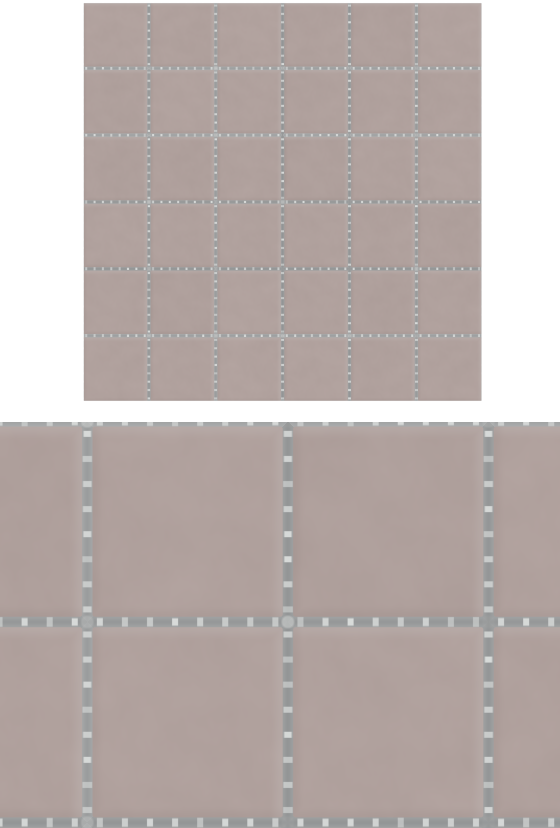
Top, the full canvas; bottom, a detail of the centre.
Write a Shadertoy shader that draws this texture.

```glsl
// A square sheet of 6 x 6 matte mosaic tiles on white, joined by grey mesh strips.
// One repeated cell gives each tile by a box distance; pale threads cross the joints
// at a regular step. Hashes and layered sines give slight wear.

#define TILES 6.0
#define PITCH 0.1647                 // tile step, in canvas heights
#define JOINT 0.052                  // joint width, in tile steps
#define THREADS 8.0                  // pale threads per tile side
#define CENTER vec2(0.0065, 0.0025)  // sheet centre from canvas centre
#define WEAR 0.010                   // strength of the tile mottling
#define TILE_COLOR vec3(0.690, 0.630, 0.615)
#define EDGE_LIGHT vec3(0.745, 0.710, 0.700)
#define JOINT_COLOR vec3(0.595, 0.603, 0.605)
#define THREAD_COLOR vec3(0.850, 0.860, 0.855)

float hash(vec2 p) {
    return fract(sin(dot(p, vec2(127.1, 311.7))) * 4375.85);
}

// Distance to a box with slightly rounded corners
float boxDistance(vec2 p, float halfSize, float radius) {
    vec2 d = abs(p) - halfSize + radius;
    return length(max(d, 0.0)) + min(max(d.x, d.y), 0.0) - radius;
}

// Coverage inside a shape, smoothed over about one pixel
float coverage(float d, float pixel) {
    return smoothstep(0.75 * pixel, -0.75 * pixel, d);
}

// Soft cloudiness from sines bent by one another
float mottle(vec2 p) {
    float sum = 0.0, amp = 0.5;
    for (int i = 0; i < 4; i++) {
        sum += amp * sin(p.x + 1.7 * sin(p.y)) * sin(p.y + 1.3 * sin(p.x * 0.8));
        p = mat2(1.5, 1.1, -1.1, 1.5) * p + 2.3;
        amp *= 0.6;
    }
    return sum;
}

vec3 tileColor(vec2 local, vec2 cell) {
    float seed = hash(cell);
    vec3 color = TILE_COLOR + (seed - 0.5) * 0.010;
    color += WEAR * mottle(local * 7.0 + seed * 40.0);

    // Faint sheen at the upper and right rims, shade at the lower and left
    float rim = 0.5 - 0.5 * JOINT;
    vec2 lit = smoothstep(rim - 0.07, rim, local);
    vec2 dark = smoothstep(rim - 0.06, rim, -local);
    color = mix(color, EDGE_LIGHT, 0.38 * max(lit.x, lit.y));
    return color - 0.022 * max(dark.x, dark.y);
}

vec3 jointColor(vec2 grid, vec2 local, float pixel) {
    bool upright = abs(local.x) > abs(local.y);
    float along = upright ? grid.y : grid.x;
    float across = 0.5 - (upright ? abs(local.x) : abs(local.y));
    vec2 crossing = floor(grid + 0.5);
    float line = upright ? crossing.x : crossing.y + 20.0;

    // Each strip has its own tone, darker along its middle
    float tone = hash(vec2(line, 3.0));
    vec3 color = JOINT_COLOR + 0.06 * (tone - 0.4);
    color += 0.035 * smoothstep(0.0, 0.5 * JOINT, across);

    // Threads vary in brightness and length
    float count = along * THREADS;
    float wear = hash(vec2(floor(count), line));
    float step1 = abs(fract(count) - 0.5) / THREADS;
    float thread = coverage(step1 - 0.015, pixel);
    thread *= 1.0 - smoothstep(0.30, 0.55, across / JOINT + 0.15 * (wear - 0.5));
    color = mix(color, THREAD_COLOR, thread * (0.55 + 0.45 * wear));

    // Some crossings carry a pale knot
    float knot = coverage(length(grid - crossing) - 0.6 * JOINT, 2.0 * pixel);
    return mix(color, THREAD_COLOR, 0.6 * knot * hash(crossing + 9.0));
}

void mainImage(out vec4 fragColor, in vec2 fragCoord) {
    vec2 grid = ((fragCoord - 0.5 * iResolution.xy) / iResolution.y - CENTER) / PITCH;
    float pixel = 1.0 / (iResolution.y * PITCH);
    vec2 cell = floor(grid);
    vec2 local = grid - cell - 0.5;

    // Tiles over joints
    float tile = coverage(boxDistance(local, 0.5 - 0.5 * JOINT, 0.012), pixel);
    vec3 color = mix(jointColor(grid, local, pixel), tileColor(local, cell), tile);

    // Sheet over the white ground
    float sheet = boxDistance(grid, 0.5 * (TILES - JOINT), 0.012);
    color = mix(vec3(1.0), color, coverage(sheet, pixel));
    fragColor = vec4(color, 1.0);
}
```
